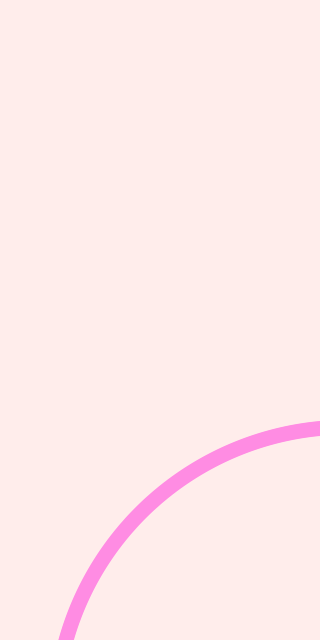
This background is drawn by a Shadertoy shader. Its source:

```glsl
float ringDistance(vec2 p, vec2 center, float radius, float halfWidth) {
    return abs(length(p - center) - radius) - halfWidth;
}

void mainImage(out vec4 fragColor, in vec2 fragCoord) {
    // Height spans 0 to 1, half a unit wide
    vec2 p = fragCoord / iResolution.y;
    float pixel = 1.0 / iResolution.y;

    vec3 blush = vec3(1.0, 0.928, 0.922);
    vec3 pink = vec3(1.0, 0.55, 0.89);

    // Large ring rising from the lower right corner
    float ring = ringDistance(p, vec2(0.5427, -0.1241), 0.4566, 0.0117);
    float coverage = 1.0 - smoothstep(-0.6 * pixel, 0.6 * pixel, ring);

    fragColor = vec4(mix(blush, pink, coverage), 1.0);
}
```
